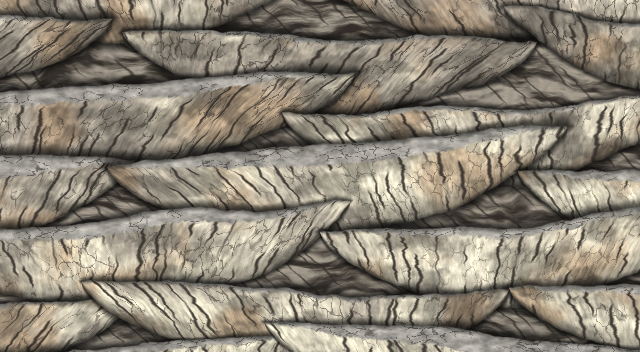
Reproduce this texture procedurally as a Shadertoy shader.

```glsl
// Weathered palm trunk: staggered rows of cut leaf bases, painted from the top down.
// Each slab is a lens with a grey crown above a pale, slanted, cracked face;
// soft shadows and rough fibres fill the gaps between the slabs.

#define ROW_PITCH 0.185
#define COLUMN_PITCH 1.15
#define HALF_WIDTH 0.66
#define FACE_DEPTH 0.2
#define CROWN_HEIGHT 0.085
#define CRACK_DENSITY 18.0
#define CRACK_WIDTH 0.13
#define GRAIN_CONTRAST 0.55
#define SHADOW_REACH 0.034
#define EXPOSURE 1.03
#define HAZE 0.033

const vec3 CREAM = vec3(0.88, 0.85, 0.755);
const vec3 TAN   = vec3(0.62, 0.585, 0.53);
const vec3 RUST  = vec3(0.64, 0.53, 0.41);
const vec3 GREY  = vec3(0.61, 0.597, 0.57);
const vec3 DARK  = vec3(0.16, 0.142, 0.123);

float hash(vec2 p) {
    vec3 q = fract(vec3(p.xyx) * 0.1031);
    q += dot(q, q.yzx + 33.33);
    return fract((q.x + q.y) * q.z);
}

float noise(vec2 p) {
    vec2 cell = floor(p), f = fract(p);
    f = f * f * (3.0 - 2.0 * f);
    float low  = mix(hash(cell), hash(cell + vec2(1, 0)), f.x);
    float high = mix(hash(cell + vec2(0, 1)), hash(cell + vec2(1, 1)), f.x);
    return mix(low, high, f.y);
}

float fbm(vec2 p) {
    float sum = 0.0, weight = 0.53;
    for (int i = 0; i < 4; i++) {
        sum += weight * noise(p);
        p = p * 2.03 + 17.7;
        weight *= 0.5;
    }
    return sum;
}

// Long ragged cracks: x counts cracks, y runs along them
float longCracks(vec2 q, float seed) {
    float ink = 0.0;
    for (float k = -1.0; k <= 1.0; k++) {
        float id = floor(q.x) + k;
        float r = hash(vec2(id, seed));
        float lane = id * 7.3 + seed;
        float centre = id + 0.5 + 0.8 * (r - 0.5);
        centre += 0.6 * (fbm(vec2(q.y * 34.0, lane)) - 0.5);
        float width = CRACK_WIDTH * (noise(vec2(q.y * 19.0 + r * 20.0, lane + 3.1)) * 1.6 - 0.45);
        float line = 1.0 - smoothstep(0.2 * width, width + 0.07, abs(q.x - centre));
        ink = max(ink, line * smoothstep(0.0, 0.06, width));
    }
    return ink;
}

// Short branching cracks along the borders of jittered cells
float crackNet(vec2 q) {
    q += 0.6 * vec2(fbm(q * 2.3), fbm(q * 2.3 + 31.0));
    vec2 cell = floor(q);
    float nearest = 9.0, second = 9.0;
    for (int j = -1; j <= 1; j++)
    for (int i = -1; i <= 1; i++) {
        vec2 c = cell + vec2(i, j);
        float d = length(c + vec2(hash(c), hash(c + 57.0)) - q);
        second = min(second, max(nearest, d));
        nearest = min(nearest, d);
    }
    float open = smoothstep(0.35, 0.65, noise(q * 0.8 + 9.0));
    return open * (1.0 - smoothstep(0.0, 0.14, second - nearest));
}

vec3 fibreGround(vec2 p) {
    float bend = 0.16 * fbm(p * 4.0);
    float strand = fbm(vec2(p.x * 13.0, (p.y + bend) * 60.0));
    vec3 bark = mix(DARK, TAN * 0.95, smoothstep(0.22, 0.75, strand));
    return mix(bark, DARK, 0.7 * longCracks(vec2((p.x + p.y) * 20.0, p.y), 5.0));
}

void paintSlab(inout vec3 colour, vec2 p, vec2 id) {
    float seed = 40.0 * hash(id + 3.0);
    float age = hash(id + 11.0);
    float stagger = 0.57 * mod(id.y + 1.0, 2.0);
    vec2 centre = vec2(0.9 - stagger + COLUMN_PITCH * id.x, 1.11 - ROW_PITCH * id.y);
    centre += (vec2(hash(id + 19.0), hash(id + 23.0)) - 0.5) * vec2(0.2, 0.07);

    // Lens outline: crown edge, rim and base
    vec2 q = p - centre;
    q.y -= 0.2 * (hash(id + 29.0) - 0.5) * q.x;
    q.y += 0.045 * (noise(vec2(p.x * 4.0, seed)) - 0.5) + 0.014 * (fbm(p * 22.0) - 0.5);
    float u = q.x / (HALF_WIDTH * mix(0.85, 1.08, hash(id + 31.0)));
    float bow = max(1.0 - u * u, 0.0);
    float rim = -0.035 * bow;
    float crown = rim + CROWN_HEIGHT * bow * mix(0.1, 1.0, hash(id + 37.0));
    float base = rim - FACE_DEPTH * pow(bow, 0.62);
    float inside = min(q.y - base, crown - q.y) - HALF_WIDTH * max(abs(u) - 1.0, 0.0);
    float reach = SHADOW_REACH * (0.3 + noise(p * 7.0 + seed));
    colour *= mix(0.32, 1.0, smoothstep(0.0, reach, -inside));

    // Cut face: stain, slanted grain and cracks that fan across the slab
    float drop = rim - q.y;
    float v = clamp(1.0 - drop / (rim - base + 0.001), 0.0, 1.0);
    float lean = 0.9 * u + 1.5 * (hash(id + 41.0) - 0.5);
    float along = q.x + lean * drop + 0.03 * (fbm(p * 9.0 + seed) - 0.5);
    float stain = fbm(p * vec2(6.0, 10.0) + seed);
    float pale = smoothstep(0.2, 0.85, 0.98 - 0.5 * age - 0.3 * p.y + 1.3 * (0.5 - stain));
    vec3 face = mix(TAN, CREAM, pale);
    face = mix(face, RUST, 0.65 * smoothstep(0.46, 0.72, fbm(p * 6.0 + seed + 50.0)));
    float grain = fbm(vec2(along * 95.0, drop * 38.0 + seed)) - 0.5;
    face *= 1.0 + GRAIN_CONTRAST * grain;
    face *= mix(0.6, 1.0, smoothstep(0.0, 0.45, v + 0.35 * (stain - 0.5)));
    face *= mix(0.72, 1.0, smoothstep(0.33, 0.52, fbm(p * vec2(9.0, 15.0) + seed + 80.0)));
    float cracks = longCracks(vec2(along * CRACK_DENSITY, drop), seed);
    float net = crackNet(vec2(along * 30.0, drop * 24.0) + seed);
    face = mix(face, DARK, max(0.88 * cracks, (0.3 + 0.35 * age) * net));

    // Weathered crown behind a ragged rim
    vec3 top = GREY * (0.66 + 0.66 * fbm(p * vec2(34.0, 70.0)));
    top = mix(top, DARK, 0.6 * crackNet(q * vec2(24.0, 52.0) + seed));
    vec3 slab = mix(face, top, smoothstep(-0.004, 0.004, -drop + 0.02 * grain));
    slab *= mix(0.6, 1.0, smoothstep(0.0, 0.016, inside));
    colour = mix(colour, slab, smoothstep(-0.002, 0.003, inside));
}

void mainImage(out vec4 fragColor, in vec2 fragCoord) {
    vec2 p = fragCoord / iResolution.y;
    vec3 colour = fibreGround(p);
    for (float row = 0.0; row < 8.0; row++)
        for (float column = -1.0; column <= 2.0; column++)
            paintSlab(colour, p, vec2(column, row));
    colour *= 0.9 + 0.2 * fbm(p * 80.0);
    colour = EXPOSURE * colour + HAZE;
    fragColor = vec4(clamp(colour, 0.0, 1.0), 1.0);
}
```
